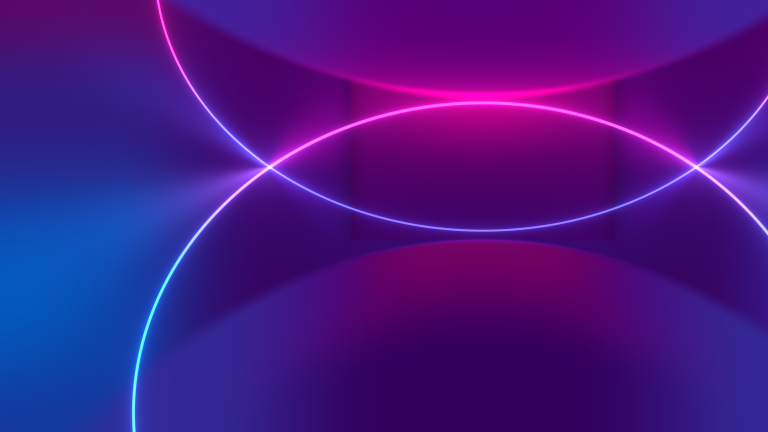
Write a WebGL 2 fragment shader that draws this background.

```glsl
#version 300 es
precision highp float;
// Two crossing neon ellipses in a dark violet room with a glossy floor and ceiling.
// The room is layered from soft masks mirrored about a vertical axis; light beams
// are angular falloffs around the crossings, and the tubes are ellipse distances.
uniform vec2 u_resolution;
out vec4 fragColor;

// First-order distance to an ellipse, negative inside.
float ellipseDistance(vec2 p, vec2 radii) {
    float k = length(p / radii);
    return k * (k - 1.0) / max(length(p / (radii * radii)), 1e-4);
}

float bell(float x, float width) {
    return exp(-x * x / (width * width));
}

// Bright tube with a white core and a coloured halo.
vec3 neon(float d, float width, vec3 tint) {
    float soft = 0.7 / u_resolution.y;
    float core = 1.0 - smoothstep(width - soft, width + soft, abs(d));
    vec3 halo = tint * (0.42 * exp(-abs(d) / 0.006) + 0.13 * exp(-abs(d) / 0.03));
    return halo + core * mix(tint, vec3(1.0), 0.3) * 0.75;
}

vec3 sideWalls(vec2 p, float side) {
    vec3 wall = mix(vec3(0.21, 0.02, 0.39), vec3(0.28, 0.0, 0.40), smoothstep(0.4, 0.9, p.y));
    // Blue wash on the far left, turning plum towards the top
    vec3 wash = mix(vec3(0.09, 0.20, 0.60), vec3(0.01, 0.31, 0.70), bell(p.y - 0.3, 0.22) * smoothstep(0.5, 0.0, p.x));
    wash = mix(wash, vec3(0.19, 0.11, 0.50), smoothstep(0.45, 0.75, p.y));
    wash = mix(wash, vec3(0.34, 0.03, 0.40), smoothstep(0.76, 1.0, p.y));
    wall = mix(wall, wash, smoothstep(0.62, 0.25, p.x));
    // Right edge picks up a weaker violet
    return mix(wall, vec3(0.22, 0.10, 0.56), smoothstep(0.5, 0.75, side) * step(1.118, p.x) * smoothstep(0.85, 0.55, p.y));
}

vec3 crossingBeams(vec2 p, float side) {
    vec2 v = vec2(side - 0.5, p.y - 0.613);
    float r = length(v);
    float outward = atan(v.y, v.x);
    float inward = atan(v.y, -v.x);
    float lower = bell(outward + 0.38, 0.27) * exp(-r * 2.6);
    float upper = bell(outward - 0.62, 0.22) * exp(-r * 5.0);
    vec3 light = mix(vec3(0.30, 0.22, 0.42), vec3(0.02, 0.26, 0.30), smoothstep(0.0, 0.45, r)) * lower;
    light += vec3(0.12, 0.17, 0.36) * upper;
    light += vec3(0.38, 0.0, 0.22) * bell(inward - 0.55, 0.5) * exp(-r * 4.5);
    light += vec3(0.10, 0.06, 0.26) * bell(inward + 0.6, 0.3) * exp(-r * 8.0);
    return light + vec3(0.14, 0.10, 0.24) * exp(-r / 0.05);
}

vec3 backWall(vec2 p, float side) {
    vec3 wall = mix(vec3(0.24, 0.0, 0.38), vec3(0.40, 0.0, 0.43), smoothstep(0.46, 0.76, p.y));
    return wall + vec3(0.30, 0.0, 0.08) * bell(p.y - 0.765, 0.10) * bell(side, 0.24);
}

vec3 ceiling(float height, float side) {
    vec3 color = mix(vec3(0.36, 0.0, 0.47), vec3(0.25, 0.12, 0.60), smoothstep(0.22, 0.62, side + 0.4 * height));
    color = mix(color, vec3(0.33, 0.0, 0.46), bell(side, 0.3) * smoothstep(0.05, 0.2, height));
    float edge = exp(-max(height, 0.0) / 0.045) * bell(side, 0.36);
    return color + vec3(0.42, 0.0, 0.12) * edge;
}

vec3 floorLight(float depth, float side) {
    vec3 color = mix(vec3(0.44, 0.0, 0.38), vec3(0.20, 0.0, 0.37), smoothstep(0.02, 0.27, depth));
    color = mix(color, vec3(0.31, 0.01, 0.46), smoothstep(0.12, 0.4, side) * (1.0 - smoothstep(0.05, 0.3, depth)));
    return mix(color, vec3(0.20, 0.15, 0.58), smoothstep(0.22, 0.66, side));
}

void main() {
    vec2 p = gl_FragCoord.xy / u_resolution.y;
    p.x += 0.5 * (16.0 / 9.0 - u_resolution.x / u_resolution.y);
    float x = p.x - 1.118;
    float side = abs(x);

    // Room: side walls, then the recessed back wall with shaded corners
    vec3 color = sideWalls(p, side) + crossingBeams(p, side);
    float recess = smoothstep(0.312, 0.300, side) * smoothstep(0.438, 0.448, p.y);
    color = mix(color, backWall(p, side), recess);
    color *= 1.0 - 0.14 * bell(side - 0.307, 0.025) * smoothstep(0.40, 0.5, p.y);

    // Curved edges of the lit ceiling and floor
    float height = p.y - 0.778 - 0.42 * x * x;
    float depth = 0.444 - 0.48 * x * x - p.y;
    float blur = 0.004 + 0.05 * side * side;
    color = mix(color, ceiling(height, side), smoothstep(-blur, blur, height));
    color += vec3(0.45, 0.0, 0.20) * bell(height, 0.008) * bell(side, 0.28);
    float floorMask = smoothstep(-blur, blur * 1.5, depth) * smoothstep(1.05, 0.75, side);
    color = mix(color, floorLight(depth, side), floorMask);
    color += vec3(0.10, 0.02, 0.16) * bell(depth, 0.004) * bell(side, 0.25);

    // Lower ring: cyan at its foot, violet at the crossings, pink at its crown
    float lowerRing = ellipseDistance(p - vec2(1.118, 0.044), vec2(0.809, 0.718));
    vec3 lowerTint = mix(vec3(0.05, 0.62, 1.0), vec3(0.60, 0.42, 1.0), smoothstep(0.3, 0.6, p.y));
    lowerTint = mix(lowerTint, vec3(1.0, 0.20, 0.85), smoothstep(0.59, 0.74, p.y));
    color += neon(lowerRing, 0.0033, lowerTint);

    // Upper ring: thin blue at its base, red-pink near the top
    float upperRing = ellipseDistance(p - vec2(1.118, 1.079), vec2(0.759, 0.613));
    vec3 upperTint = mix(vec3(0.25, 0.45, 1.0), vec3(1.0, 0.12, 0.45), smoothstep(0.68, 0.92, p.y));
    color += neon(upperRing, 0.0022, upperTint) * mix(0.75, 1.0, smoothstep(0.5, 0.8, p.y));

    fragColor = vec4(clamp(color, 0.0, 1.0), 1.0);
}
```
